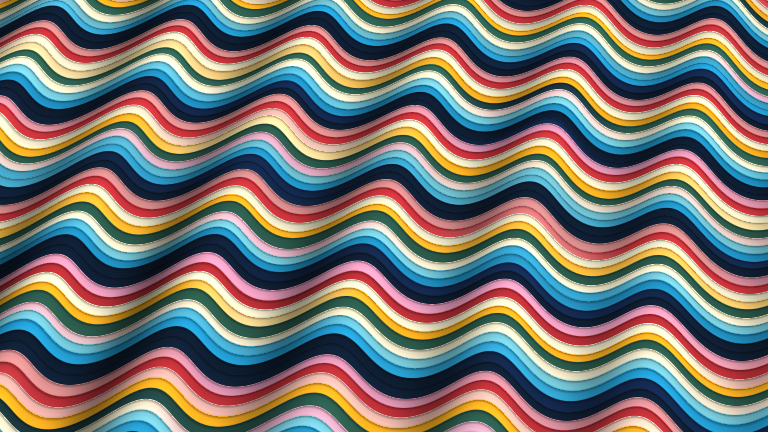
Give the GLSL for this background, as a Shadertoy shader.

```glsl
// Rippling sheet of coloured bands: a ten-band palette cycle is stacked downwards
// and displaced by slanted waves that shrink towards the top. Each band gets a
// bevelled edge and the wave flanks get fold shadows; noise varies the tints.

#define WAVE_HEIGHT 0.042   // crest height, in canvas heights
#define WAVE_BOTTOM 0.385   // wavelength at the bottom edge
#define WAVE_TOP 0.305      // wavelength at the top edge
#define WAVE_SLANT 0.35     // sideways lean of the ridges
#define BAND_OFFSET 46.9    // shifts the palette vertically
#define BAND_WOBBLE 0.35    // unevenness of the band widths
#define TINT_VARIATION 0.75 // strength of alternate tints
#define FOLD_SHADOW 0.40    // darkness of rising flanks
#define EDGE_SHADOW 0.30    // darkness under each band edge

const float TAU = 6.28318;
const int BANDS = 10;

const vec3 NAVY   = vec3(0.06, 0.12, 0.20);
const vec3 INDIGO = vec3(0.09, 0.19, 0.38);
const vec3 PINK   = vec3(0.89, 0.58, 0.58);
const vec3 MAUVE  = vec3(0.89, 0.60, 0.77);
const vec3 RED    = vec3(0.78, 0.20, 0.23);
const vec3 CREAM  = vec3(0.97, 0.94, 0.81);
const vec3 ORANGE = vec3(0.99, 0.69, 0.13);
const vec3 GREEN  = vec3(0.18, 0.37, 0.31);
const vec3 CYAN   = vec3(0.46, 0.77, 0.83);
const vec3 BLUE   = vec3(0.13, 0.59, 0.79);

const vec3 MAIN_TINT[BANDS] = vec3[BANDS](
    NAVY, PINK, RED, CREAM, ORANGE, GREEN, CREAM, CYAN, BLUE, NAVY);
const vec3 OTHER_TINT[BANDS] = vec3[BANDS](
    INDIGO, MAUVE, PINK, PINK, CREAM, NAVY, MAUVE, BLUE, CYAN, INDIGO);

float hash(vec2 p) {
    vec3 q = fract(vec3(p.xyx) * 0.1031);
    q += dot(q, q.yzx + 33.33);
    return fract((q.x + q.y) * q.z);
}

float noise(vec2 p) {
    vec2 cell = floor(p), f = fract(p);
    f = f * f * (3.0 - 2.0 * f);
    return mix(mix(hash(cell), hash(cell + vec2(1, 0)), f.x),
               mix(hash(cell + vec2(0, 1)), hash(cell + vec2(1, 1)), f.x), f.y);
}

// Colour of one band, drifting to its alternate tint along its length.
vec3 bandColor(float band, float x) {
    int i = int(mod(band, float(BANDS)));
    float drift = noise(vec2(x * 1.6 + 20.0, band * 7.0 + 100.0));
    float amount = TINT_VARIATION * smoothstep(0.62, 0.95, drift);
    float value = 0.94 + 0.12 * hash(vec2(band + 50.0, 3.0));
    return mix(MAIN_TINT[i], OTHER_TINT[i], amount) * value;
}

// Wave phase in cycles; whole numbers lie on the crests.
float wavePhase(vec2 p) {
    float wavelength = mix(WAVE_BOTTOM, WAVE_TOP, p.y);
    float bend = 0.03 * (noise(p * 2.0 + 11.0) - 0.5);
    return (p.x - 0.90 - WAVE_SLANT * (p.y - 0.574) + bend) / wavelength;
}

// Band coordinate, increasing downwards by one per band.
float bandCoord(vec2 p, float phase) {
    float angle = TAU * phase;
    float wave = cos(angle + 0.18 * sin(angle));
    float height = WAVE_HEIGHT * mix(1.08, 0.82, p.y);
    float arch = 0.06 * p.x - 0.09 * p.x * p.x;
    float v = p.y - height * wave - arch;
    float s = BAND_OFFSET - float(BANDS) * (3.9 * v + 1.25 * v * v);
    return s + BAND_WOBBLE * (noise(vec2(p.x * 1.5, s * 0.8) + 40.0) - 0.5);
}

void mainImage(out vec4 fragColor, in vec2 fragCoord) {
    vec2 p = fragCoord / iResolution.y;
    float phase = wavePhase(p);
    float s = bandCoord(p, phase);

    // Bands, blended across their lower edge
    float band = floor(s), f = s - band;
    float blur = clamp(fwidth(s), 0.02, 0.6);
    vec3 color = mix(bandColor(band, p.x), bandColor(band + 1.0, p.x),
                     smoothstep(1.0 - blur, 1.0, f));

    // Bevel: shadow below the band above, soft light on the lower half
    float underEdge = 1.0 - smoothstep(0.0, 0.32, f);
    float lip = smoothstep(0.35, 0.75, f) * (1.0 - smoothstep(0.8, 1.0, f));
    color *= 1.0 - EDGE_SHADOW * underEdge;
    color += 0.05 * lip * color;

    // Folds: dark rising flank left of each crest, light just past it
    float angle = TAU * phase;
    float flank = pow(max(0.5 - 0.5 * sin(angle + 0.15), 0.0), 3.0);
    float shine = pow(max(0.5 + 0.5 * cos(angle - 0.6), 0.0), 4.0);
    float depth = mix(1.1, 0.6, p.x * iResolution.y / iResolution.x);
    depth *= 0.65 + 0.7 * noise(p * vec2(2.0, 3.0) + 70.0);
    color *= 1.0 - FOLD_SHADOW * depth * flank;
    color *= 1.0 + 0.08 * shine;

    fragColor = vec4(clamp(color, 0.0, 1.0), 1.0);
}
```
